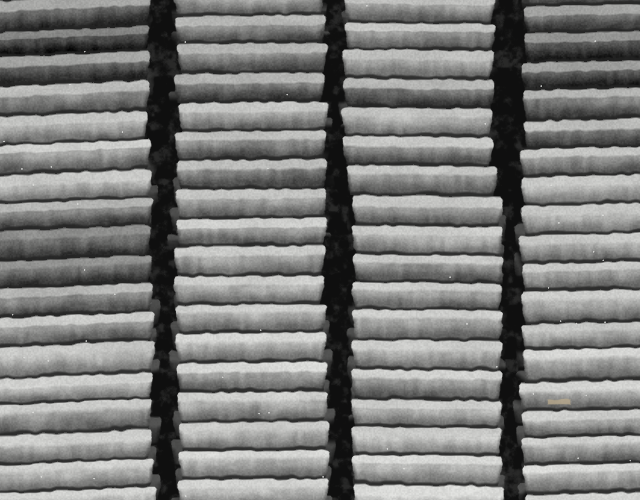
Write a Shadertoy shader that draws this pattern.

```glsl
// Four columns of stacked grey concrete slabs with dark gaps between them.

float hash(vec2 p) {
    vec3 q = fract(p.xyx * 0.1031);
    q += dot(q, q.yzx + 33.33);
    return fract((q.x + q.y) * q.z);
}

float noise(vec2 p) {
    vec2 i = floor(p), f = fract(p);
    f = f * f * (3.0 - 2.0 * f);
    return mix(mix(hash(i), hash(i + vec2(1, 0)), f.x),
               mix(hash(i + vec2(0, 1)), hash(i + vec2(1, 1)), f.x), f.y);
}

float fbm(vec2 p) {
    float sum = 0.0, amp = 0.5;
    for (int i = 0; i < 4; i++) {
        sum += amp * noise(p);
        p = p * 2.03 + 17.0;
        amp *= 0.5;
    }
    return sum;
}

// Returns shade and coverage of one slab layer; back = 1 is the layer below.
vec2 slabLayer(vec2 uv, float col, float back) {
    float phase = float[4](0.053, 0.031, 0.044, 0.063)[int(col)];
    float slope = float[4](-0.045, -0.010, 0.012, -0.025)[int(col)];
    float px = 1.0 / iResolution.y;
    float down = 1.0 - uv.y;
    float x = uv.x - 0.155 - 0.3455 * col;

    // Rows, with slightly uneven spacing and rough seams
    float r = (down - phase - slope * x) / 0.0578 + 0.43 * back;
    r += 0.16 * (noise(vec2(r * 0.9, col * 7.0)) - 0.5);
    r += 0.07 * (noise(vec2(uv.x * 70.0, r * 2.0)) - 0.5);
    float row = floor(r), f = r - row;
    vec2 id = vec2(row + 40.0, col * 13.0 + back * 71.0);
    float rnd = hash(id);

    // Sideways slips: whole groups of slabs, then single slabs
    float slip = 0.014 * (hash(vec2(floor((row + col * 2.0) / 5.0) + 9.0, col + 3.0)) - 0.5);
    slip += 0.008 * (hash(id + 5.0) - 0.5);
    if (col == 2.0) slip = 0.5 * slip + mix(-0.008, 0.011, smoothstep(4.0, 6.0, row));
    x -= slip;

    // Tapered, chipped ends; the first column runs off the left edge
    float halfWidth = 0.151 - 0.008 * f * f - 0.004 * smoothstep(0.12, 0.0, f);
    halfWidth += 0.007 * (fbm(uv * 75.0) - 0.5) + back * 0.014 * hash(id + 9.0);
    float d = max(x - halfWidth, -x - halfWidth - (col == 0.0 ? 0.1 : 0.0));
    float cover = smoothstep(px, -px, d);

    // Darker, damp slabs near the top of the outer columns
    float damp = pow(0.5 + 0.5 * cos(row * 0.84), 2.0);
    damp *= col == 0.0 ? step(row, 9.0) : col == 3.0 ? step(row, 2.0) : 0.0;
    damp = max(damp, 0.4 * step(0.65, rnd) * smoothstep(0.8, 0.1, down));

    // Pale top strip over a front face that darkens downwards
    float soft = mix(0.04, 0.13, down * hash(id + 2.0));
    float edge = 0.34 + 0.08 * (hash(id + 3.0) - 0.5);
    float strip = mix(0.76, 0.83, down) + 0.07 * (rnd - 0.5) - 0.22 * damp;
    float face = mix(0.62, 0.72, down) - 0.27 * smoothstep(0.35, 0.95, f);
    face += 0.13 * (hash(id + 4.0) - 0.5) - 0.28 * damp;
    float shade = mix(strip, face, smoothstep(edge - soft, edge + soft, f));

    // Stains, run marks and grain
    float wear = smoothstep(edge - 0.1, edge + 0.1, f);
    shade += (0.08 + 0.12 * wear) * (fbm(vec2(uv.x * 14.0, r * 2.5) + id) - 0.47);
    shade += 0.09 * wear * (noise(vec2(uv.x * 95.0, r * 1.3) + id) - 0.5);
    shade += 0.07 * (noise(uv * 330.0) - 0.5);
    shade *= 1.0 - 0.3 * smoothstep(-0.009, 0.0, d) * wear;

    // Seam shadow below each face, and its smoothed upper lip
    float seam = 0.93 + 0.07 * (noise(vec2(uv.x * 28.0, row * 5.0)) - 0.5);
    shade = mix(shade, 0.14, 0.85 * smoothstep(seam - 0.07, seam + 0.03, f));
    shade = mix(0.3, shade, smoothstep(0.0, 0.06, f));

    // Scattered pale chips
    vec2 cell = floor(uv * 55.0);
    vec2 spot = fract(uv * 55.0) - 0.3 - 0.4 * hash(cell + 6.0);
    float chip = step(0.982, hash(cell)) * smoothstep(0.13, 0.05, length(spot));
    return vec2(mix(shade, 0.88, 0.8 * chip), cover);
}

void mainImage(out vec4 fragColor, in vec2 fragCoord) {
    vec2 uv = fragCoord / iResolution.y;
    float col = clamp(floor((uv.x + 0.01775) / 0.3455), 0.0, 3.0);

    // Gap floor with faint rubble
    float shade = 0.06 + 0.10 * smoothstep(0.45, 0.75, fbm(uv * 55.0));

    // Shadowed lower layer, then the lit upper layer
    vec2 lower = slabLayer(uv, col, 1.0);
    float patches = smoothstep(0.4, 0.65, noise(uv * vec2(12.0, 22.0)));
    shade = mix(shade, lower.x * 0.38, lower.y * patches);
    vec2 upper = slabLayer(uv, col, 0.0);
    shade = mix(shade, upper.x, upper.y);
    vec3 color = shade * vec3(1.0, 1.003, 0.992);

    // Small tan scrap lying on one slab
    vec2 q = abs(uv - vec2(1.118, 0.196)) - vec2(0.024, 0.006);
    float scrap = smoothstep(0.003, -0.001, max(q.x, q.y) + 0.004 * noise(uv * 120.0));
    color = mix(color, vec3(0.72, 0.66, 0.55), 0.8 * scrap);

    fragColor = vec4(clamp(color, 0.0, 1.0), 1.0);
}
```
